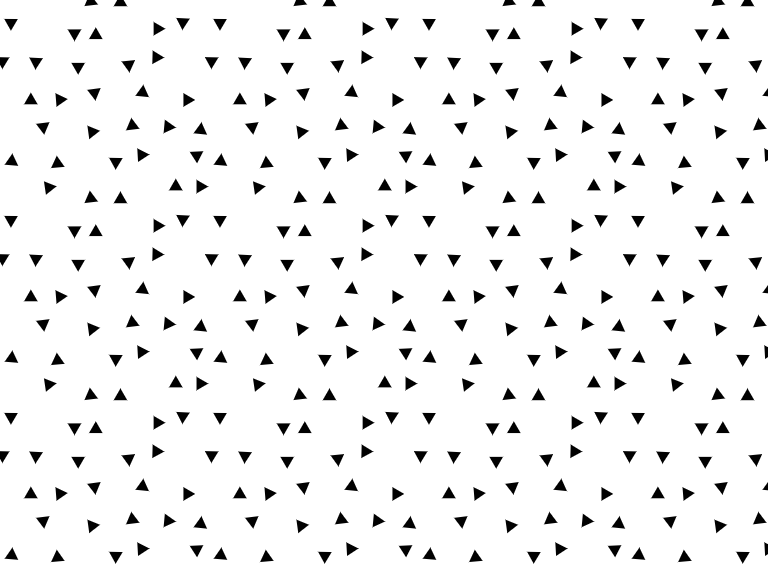
Give the GLSL for this pattern, as a Shadertoy shader.

```glsl
// Small black triangles scattered on white in a repeating tile.

// Integer hash (PCG style): three random values in 0..1 per cell.
vec3 hashCell(vec2 cell) {
    uvec3 v = uvec3(uvec2(cell), 7u) * 1664525u + 1013904223u;
    v.x += v.y * v.z; v.y += v.z * v.x; v.z += v.x * v.y;
    v ^= v >> 16u;
    v.x += v.y * v.z; v.y += v.z * v.x; v.z += v.x * v.y;
    return vec3(v >> 8u) / 16777216.0;
}

// Signed distance to the edges of an equilateral triangle pointing along +x.
float triangleDistance(vec2 p, float inradius) {
    return max(-p.x, 0.5 * p.x + 0.866 * abs(p.y)) - inradius;
}

void mainImage(out vec4 fragColor, in vec2 fragCoord) {
    float pixel = 1.0 / iResolution.y;
    vec2 uv = fragCoord * pixel;

    // Staggered grid: 5 by 6 cells make up one repeating tile.
    vec2 tileCells = vec2(5.0, 6.0);
    vec2 cellSize = vec2(0.3667, 0.3456) / tileCells;
    vec2 grid = uv / cellSize;
    grid.x += 0.5 * mod(floor(grid.y), 2.0);
    vec2 cell = mod(floor(grid), tileCells);

    // Jitter the centre, staying inside the cell.
    vec3 rnd = hashCell(cell);
    vec2 jitter = (rnd.xy - 0.5) * vec2(0.6, 0.44);
    vec2 p = (fract(grid) - 0.5 - jitter) * cellSize;

    // Point right, up or down, with a slight tilt.
    vec3 turn = hashCell(cell + 31.0);
    float facing = floor(turn.x * 3.0) - 1.0;
    float tilt = (turn.y - 0.5) * 0.4 * step(0.4, turn.z);
    float angle = radians(90.0) * facing + tilt;
    float c = cos(angle), s = sin(angle);
    p = vec2(c * p.x + s * p.y, c * p.y - s * p.x);

    // Ink on paper, with an edge one pixel wide.
    float ink = clamp(0.5 - triangleDistance(p, 0.0069) / pixel, 0.0, 1.0);
    fragColor = vec4(mix(vec3(1.0), vec3(0.005), ink), 1.0);
}
```
